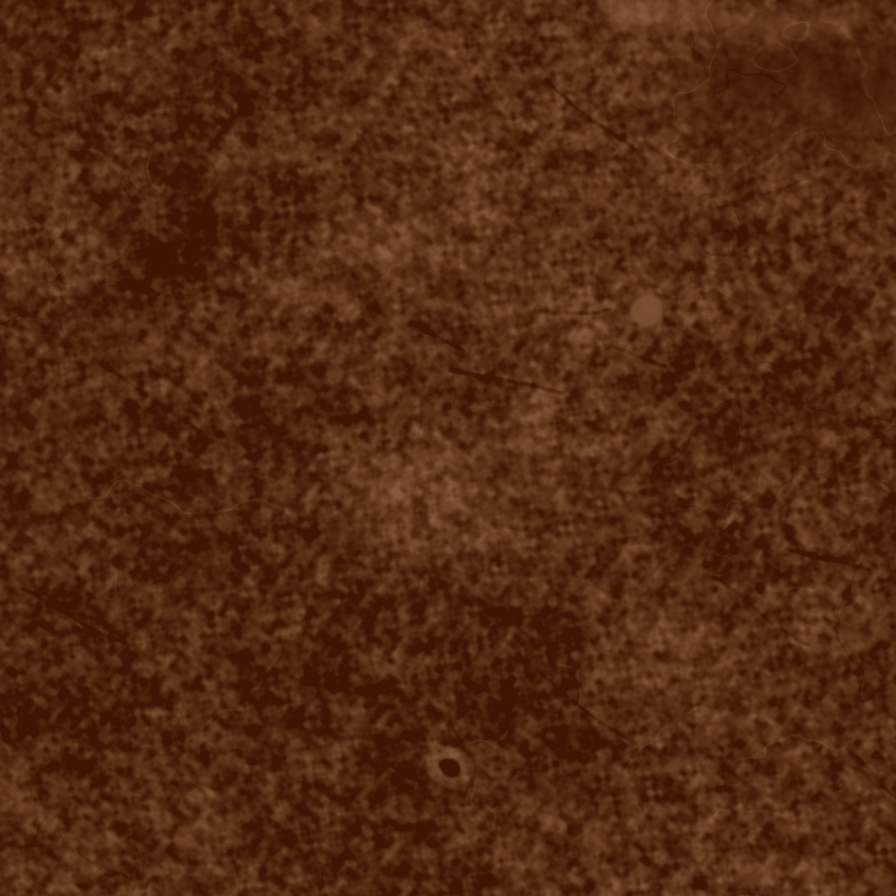
A Shadertoy shader for this texture:

```glsl
// Worn brown leather or rusty stone: soft blotches under a fine mottled grain.
// Layered value noise sets the tone; pale wrinkles, dark cracks, pits and
// spots are laid over it, and one ramp turns tone into colour.

float hash(vec2 p) {
    return fract(sin(dot(p, vec2(127.1, 311.7))) * 43758.5453);
}

float noise(vec2 p) {
    vec2 cell = floor(p), f = fract(p);
    f = f * f * (3.0 - 2.0 * f);
    return mix(mix(hash(cell), hash(cell + vec2(1, 0)), f.x),
               mix(hash(cell + vec2(0, 1)), hash(cell + vec2(1, 1)), f.x), f.y);
}

float fbm(vec2 p) {
    float sum = 0.0, weight = 0.5;
    for (int i = 0; i < 4; i++) {
        sum += weight * noise(p);
        p = mat2(1.6, 1.2, -1.2, 1.6) * p + 7.3;
        weight *= 0.5;
    }
    return sum / 0.9375;
}

float segmentDistance(vec2 p, vec2 a, vec2 b) {
    vec2 ab = b - a;
    return length(p - a - ab * clamp(dot(p - a, ab) / dot(ab, ab), 0.0, 1.0));
}

// Soft band around a segment, 1 on its axis
float band(vec2 p, vec2 a, vec2 b, float radius) {
    float d = segmentDistance(p, a, b) / radius;
    return exp(-d * d);
}

// Thin line where the noise crosses its middle value
float wrinkle(vec2 p, float width) {
    return 1.0 - smoothstep(0.0, width, abs(fbm(p) - 0.5));
}

void mainImage(out vec4 fragColor, in vec2 fragCoord) {
    vec2 uv = fragCoord / iResolution.xy;
    vec2 warp = vec2(fbm(uv * 9.0), fbm(uv * 9.0 + 31.0)) - 0.5;
    vec2 p = uv + 0.07 * warp;

    // Broad blotches and pale diagonal bands
    float tone = 0.36 + 0.6 * (fbm(p * 4.0 + 3.0) - 0.5);
    tone += 0.5 * (fbm(p * 15.0 + 11.0) - 0.5);
    tone += 0.20 * band(p, vec2(0.24, 0.60), vec2(0.56, 0.83), 0.05);
    tone += 0.20 * band(p, vec2(0.70, 0.29), vec2(0.97, 0.13), 0.05);
    tone += 0.16 * band(p, vec2(0.44, 0.42), vec2(0.70, 0.42), 0.07);
    tone -= 0.16 * band(p, vec2(0.48, 0.32), vec2(0.64, 0.32), 0.04);

    // Smooth dark corner below a pale streak
    float corner = band(p, vec2(0.84, 0.90), vec2(1.05, 0.91), 0.085);
    float streak = band(p, vec2(0.71, 0.975), vec2(0.93, 0.985), 0.022);
    tone -= 0.26 * corner;
    tone += 0.42 * streak;

    // Fine mottled grain, fainter on the smooth parts
    mat2 turn = mat2(0.8, 0.6, -0.6, 0.8);
    float grain = 0.72 * (noise(turn * uv * 125.0) - 0.5)
                + 0.46 * (noise(uv * 64.0 + 5.0) - 0.5)
                + 0.36 * (noise(turn * uv * 210.0 + 9.0) - 0.5);
    tone += grain * (1.0 - 0.7 * max(corner, 0.8 * streak));

    // Pale wrinkles and faint dark creases
    tone += 0.20 * wrinkle(p * 8.0 + 17.0, 0.02) * smoothstep(0.4, 0.65, noise(uv * 7.0));
    tone -= 0.16 * wrinkle(p * 10.0 + 43.0, 0.015) * smoothstep(0.45, 0.7, noise(uv * 6.0 + 21.0));

    // Scattered cracks, mostly near level, and small pits
    vec2 bent = uv + 0.025 * warp;
    for (int i = 0; i < 12; i++) {
        float id = float(i);
        vec2 start = vec2(hash(vec2(id, 1.7)), hash(vec2(id, 5.3)));
        float angle = -0.35 + 0.9 * (hash(vec2(id, 8.1)) - 0.5);
        vec2 along = vec2(cos(angle), sin(angle)) * mix(0.04, 0.14, hash(vec2(id, 3.9)));
        float d = segmentDistance(bent, start, start + along);
        tone -= 0.32 * (1.0 - smoothstep(0.0005, 0.004, d)) * (0.4 + noise(uv * 40.0));

        vec2 pit = vec2(hash(vec2(id, 12.4)), hash(vec2(id, 15.2)));
        float pitSize = mix(0.005, 0.013, hash(vec2(id, 19.6)));
        tone -= 0.40 * (1.0 - smoothstep(0.3 * pitSize, pitSize, length(bent - pit)));
    }
    float longCrack = segmentDistance(bent, vec2(0.50, 0.59), vec2(0.63, 0.565));
    tone -= 0.45 * (1.0 - smoothstep(0.0005, 0.004, longCrack));

    // One flat pale spot and one crater with a pale rim
    float spot = 1.0 - smoothstep(0.014, 0.022, length(bent - vec2(0.725, 0.655)));
    tone = mix(tone, 0.98, 0.9 * spot);
    float crater = length(bent - vec2(0.505, 0.143));
    tone += 0.40 * (1.0 - smoothstep(0.004, 0.011, abs(crater - 0.018)));
    tone -= 0.75 * (1.0 - smoothstep(0.006, 0.013, crater));

    // Dark umber to dusty tan
    tone = clamp(tone, 0.0, 1.15);
    vec3 umber = vec3(0.25, 0.08, 0.01), tan_ = vec3(0.49, 0.31, 0.20);
    vec3 color = mix(umber, tan_, vec3(tone, tone, pow(tone, 1.2)));
    fragColor = vec4(color, 1.0);
}
```
